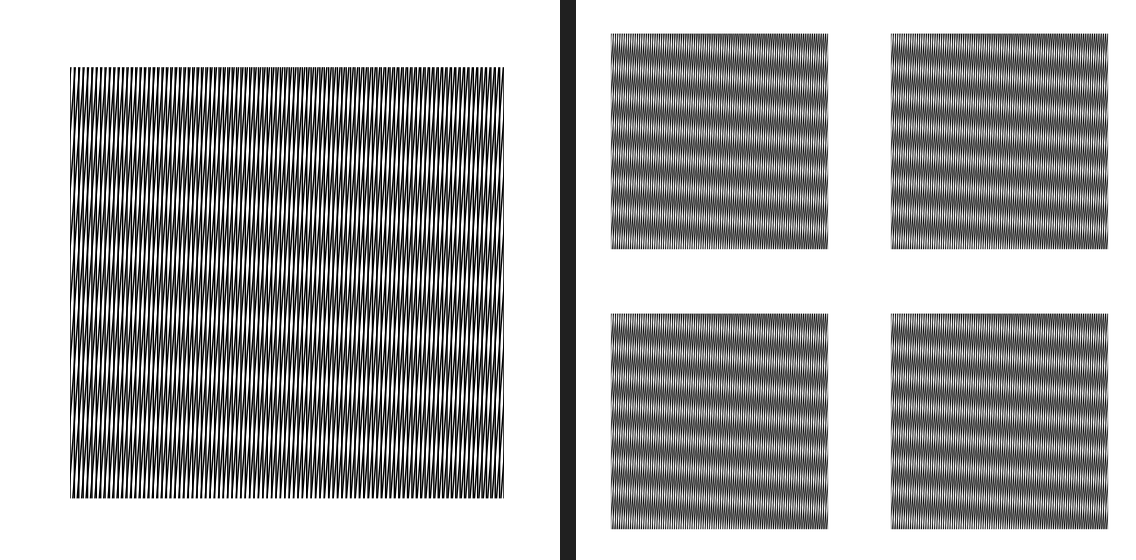
Left, the tile; right, the same tile 2 across and 2 down.
This pattern is drawn by a WebGL 2 fragment shader. Its source:

```glsl
#version 300 es
precision highp float;
// Moire panel: a grating of upright black lines crossed by a slightly tilted
// grating of the same weight, clipped to a rectangle on a white ground.
// Each line is box-filtered analytically; the white margin makes it tile.

uniform vec2 u_resolution;
out vec4 fragColor;

const vec2 PANEL_MIN = vec2(0.125, 0.11);
const vec2 PANEL_MAX = vec2(0.90, 0.88);
const float LINE_WIDTH = 0.0026;    // in canvas widths
const float UPRIGHT_LINES = 99.0;   // line spacings across the panel
const float BAND_COUNT = 7.55;      // moire bands up the panel
const float BAND_DRIFT = 0.66;      // bands slipped from left to right
const float BAND_PHASE = 0.36;      // band offset at the lower left corner
const vec3 PAPER = vec3(1.0);
const vec3 INK = vec3(0.0);

// Share of a pixel-wide box at x that lies inside [low, high].
float boxCoverage(float x, float low, float high, float pixel) {
  float a = clamp(x - 0.5 * pixel, low, high);
  float b = clamp(x + 0.5 * pixel, low, high);
  return (b - a) / pixel;
}

// Ink coverage of lines centred on whole values of phase.
float grating(float phase, float spacing, float pixel) {
  float offset = (fract(phase + 0.5) - 0.5) * spacing;
  return boxCoverage(offset, -0.5 * LINE_WIDTH, 0.5 * LINE_WIDTH, pixel);
}

void main() {
  vec2 uv = gl_FragCoord.xy / u_resolution;
  vec2 pixel = 1.0 / u_resolution;
  vec2 panelSize = PANEL_MAX - PANEL_MIN;
  vec2 p = (uv - PANEL_MIN) / panelSize;

  // The two gratings differ by a phase that sets the moire bands.
  float uprightPhase = p.x * UPRIGHT_LINES;
  float tiltedPhase = uprightPhase + BAND_PHASE
                    - BAND_DRIFT * p.x - BAND_COUNT * p.y;
  float spacing = panelSize.x / UPRIGHT_LINES;
  float upright = grating(uprightPhase, spacing, pixel.x);
  float tilted = grating(tiltedPhase, spacing, pixel.x);
  float ink = 1.0 - (1.0 - upright) * (1.0 - tilted);

  // Clip to the panel with smooth edges.
  float panel = boxCoverage(uv.x, PANEL_MIN.x, PANEL_MAX.x, pixel.x)
              * boxCoverage(uv.y, PANEL_MIN.y, PANEL_MAX.y, pixel.y);
  fragColor = vec4(mix(PAPER, INK, ink * panel), 1.0);
}
```
